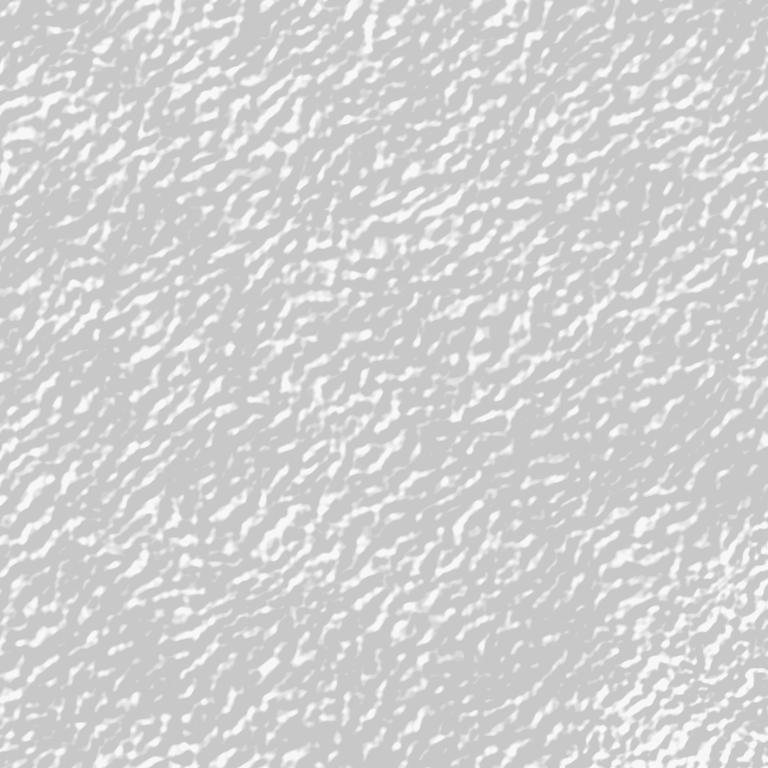
Write a WebGL 1 fragment shader that draws this texture.

```glsl
precision highp float;
// Rough plaster: pale, slanted flecks scattered over a flat grey ground.
// A stretched noise relief is lit from the upper left; only slopes facing
// the light show, and broad patches vary how densely they appear.

#define GRAIN_ANGLE vec2(0.76, 0.65)
#define GRAIN_FREQ vec2(42.0, 62.0)
#define LIGHT_STEP 0.6
#define FINE_WEIGHT 0.42
#define WARP 0.012
#define PATCHINESS 1.0
#define RELIEF_SPREAD 0.33
#define FLECK_START 0.15
#define FLECK_RANGE 1.45

uniform vec2 u_resolution;

const vec3 GROUND = vec3(0.785);
const vec3 HIGHLIGHT = vec3(0.970);

vec2 hash22(vec2 p) {
  vec3 q = fract(vec3(p.xyx) * vec3(0.1031, 0.1030, 0.0973));
  q += dot(q, q.yzx + 33.33);
  return fract((q.xx + q.yz) * q.zy);
}

// Slope of one lattice corner, weighted by the offset from it
float corner(vec2 cell, vec2 offset) {
  vec2 slope = normalize(hash22(cell) - 0.5 + 1e-4);
  return dot(slope, offset);
}

float gradientNoise(vec2 p) {
  vec2 i = floor(p);
  vec2 f = p - i;
  vec2 w = f * f * f * (f * (f * 6.0 - 15.0) + 10.0);
  float low = mix(corner(i, f),
                  corner(i + vec2(1.0, 0.0), f - vec2(1.0, 0.0)), w.x);
  float high = mix(corner(i + vec2(0.0, 1.0), f - vec2(0.0, 1.0)),
                   corner(i + vec2(1.0, 1.0), f - vec2(1.0, 1.0)), w.x);
  return mix(low, high, w.y);
}

// Surface height: main grain plus a finer, turned octave
float height(vec2 p, float fineWeight) {
  vec2 turned = vec2(0.9 * p.x - 0.43 * p.y, 0.43 * p.x + 0.9 * p.y);
  return gradientNoise(p + 200.0)
       + fineWeight * gradientNoise(turned * 2.1 + 431.7);
}

void main() {
  vec2 uv = gl_FragCoord.xy / min(u_resolution.x, u_resolution.y);

  // Bend the grain slightly so that its direction wanders
  vec2 bend = vec2(gradientNoise(uv * 9.0 + 17.3),
                   gradientNoise(uv * 9.0 + 71.9));
  vec2 p = uv + WARP * bend;

  // Axes along and across the grain
  vec2 along = normalize(GRAIN_ANGLE);
  vec2 across = vec2(-along.y, along.x);
  vec2 grain = vec2(dot(p, along), dot(p, across)) * GRAIN_FREQ;

  // Dense lower right corner, bordered by a calmer band
  float diagonal = uv.x - uv.y + 0.12 * gradientNoise(uv * 6.0 + 5.1);
  float dense = smoothstep(0.58, 0.72, diagonal);
  float calm = smoothstep(0.20, 0.42, diagonal) * (1.0 - dense);
  float patches = gradientNoise(uv * 7.0 + 40.6)
                + 0.8 * gradientNoise(uv * 17.0 + 93.2);
  float density = PATCHINESS * patches + 0.40 * dense - 0.28 * calm;

  // Light the relief by the height difference across the grain
  float fineWeight = mix(FINE_WEIGHT, 0.75, dense);
  vec2 lightOffset = vec2(0.0, 0.5 * LIGHT_STEP);
  float slope = height(grain - lightOffset, fineWeight)
              - height(grain + lightOffset, fineWeight);
  float lit = slope / RELIEF_SPREAD + density;

  // Slopes turned away from the light stay flat grey
  float fleck = clamp((lit - FLECK_START) / FLECK_RANGE, 0.0, 1.0);
  gl_FragColor = vec4(mix(GROUND, HIGHLIGHT, fleck), 1.0);
}
```
